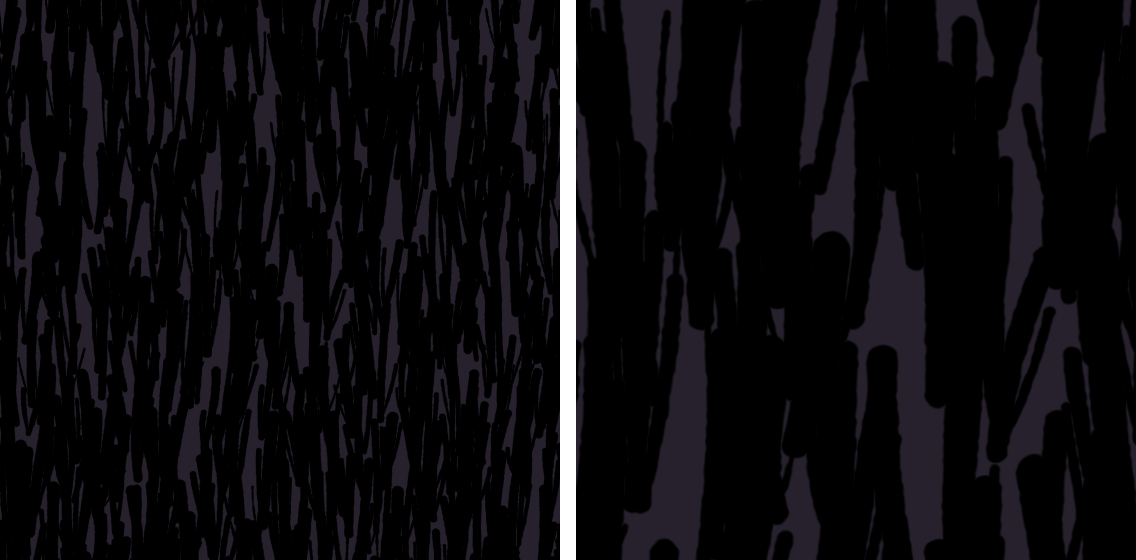
Left, the full canvas; right, a detail of the centre.
Give the GLSL for this pattern, as a Shadertoy shader.

```glsl
// Dense, nearly vertical ink scribbles over a dark violet ground.
// Jittered grids scatter bent brush strokes, each with a thinner return
// stroke rising from its foot; noise roughens the ink outline.

const vec3 GROUND = vec3(0.150, 0.128, 0.178);
const vec3 INK = vec3(0.0);

const int LAYERS = 3;                                  // overlapping grids
const vec2 CELL = vec2(0.05, 0.14);                    // one scribble per cell
const vec2 LAYER_SHIFT = vec2(0.37, 0.61);             // in cells
const vec2 HALF_LENGTH = vec2(0.055, 0.105);           // min, max
const vec2 HALF_WIDTH = vec2(0.0050, 0.0105);          // main stroke
const vec2 RETURN_HALF_WIDTH = vec2(0.0018, 0.0055);   // return stroke
const vec2 RETURN_HEIGHT = vec2(0.45, 0.95);           // share of main stroke
const vec2 RETURN_SPREAD = vec2(0.008, 0.026);         // sideways reach
const float LEAN = 0.014;                              // half sideways drift
const float LEAN_BIAS = 0.002;                         // slight lean to the right
const float BEND = 0.006;
const float ROUGHNESS = 0.0013;
const float GRAIN = 0.0011;
const float MIN_SOFTNESS = 0.0010;

uint mixBits(uint x) {
    x ^= x >> 16;
    x *= 0x7feb352du;
    x ^= x >> 15;
    x *= 0x846ca68bu;
    return x ^ (x >> 16);
}

// Four random values in 0..1 for a cell and a stream number
vec4 hash4(ivec2 cell, int stream) {
    uint h = mixBits(uint(cell.x) + mixBits(uint(cell.y) + mixBits(uint(stream) + 17u)));
    uvec4 r;
    for (int i = 0; i < 4; i++) {
        h = mixBits(h + 977u);
        r[i] = h >> 8;
    }
    return vec4(r) / 16777216.0;
}

float valueNoise(vec2 p) {
    ivec2 c = ivec2(floor(p));
    vec2 f = fract(p);
    f = f * f * (3.0 - 2.0 * f);
    float low = mix(hash4(c, 99).x, hash4(c + ivec2(1, 0), 99).x, f.x);
    float high = mix(hash4(c + ivec2(0, 1), 99).x, hash4(c + ivec2(1, 1), 99).x, f.x);
    return mix(low, high, f.y);
}

// Distance to a bent stroke whose head lies above its foot
float strokeDistance(vec2 p, vec2 foot, vec2 head, float bend, float halfWidth) {
    float t = clamp((p.y - foot.y) / (head.y - foot.y), 0.0, 1.0);
    vec2 axis = mix(foot, head, t);
    axis.x += 4.0 * bend * t * (1.0 - t);
    return length(p - axis) - halfWidth * mix(0.88, 1.12, t);
}

// A main stroke and its return, relative to the scribble centre
float scribbleDistance(vec2 p, vec4 shape, vec4 back) {
    float halfLength = mix(HALF_LENGTH.x, HALF_LENGTH.y, shape.x);
    float drift = LEAN * (2.0 * shape.y - 1.0) + LEAN_BIAS;
    vec2 head = vec2(drift, halfLength);
    vec2 foot = -head;
    float bend = BEND * (2.0 * shape.z - 1.0);
    float d = strokeDistance(p, foot, head, bend, mix(HALF_WIDTH.x, HALF_WIDTH.y, shape.w));

    float side = back.x < 0.5 ? -1.0 : 1.0;
    float rise = mix(RETURN_HEIGHT.x, RETURN_HEIGHT.y, back.y);
    vec2 tip = mix(foot, head, rise);
    tip.x += side * mix(RETURN_SPREAD.x, RETURN_SPREAD.y, back.z);
    float thin = mix(RETURN_HALF_WIDTH.x, RETURN_HALF_WIDTH.y, back.w);
    return min(d, strokeDistance(p, foot, tip, side * BEND * 0.5, thin));
}

// Nearest ink over all layers and neighbouring cells
float inkDistance(vec2 p) {
    float d = 1.0;
    for (int layer = 0; layer < LAYERS; layer++) {
        vec2 q = p / CELL + float(layer) * LAYER_SHIFT;
        ivec2 home = ivec2(floor(q));
        for (int y = -1; y <= 1; y++) {
            for (int x = -1; x <= 1; x++) {
                ivec2 cell = home + ivec2(x, y);
                vec2 jitter = hash4(cell, 3 * layer).xy;
                vec2 local = (q - vec2(cell) - jitter) * CELL;
                vec4 shape = hash4(cell, 3 * layer + 1);
                vec4 back = hash4(cell, 3 * layer + 2);
                d = min(d, scribbleDistance(local, shape, back));
            }
        }
    }
    return d;
}

void mainImage(out vec4 fragColor, in vec2 fragCoord) {
    vec2 p = fragCoord / iResolution.y;

    // Slow wobble plus fine dry-brush raggedness
    float d = inkDistance(p);
    d += ROUGHNESS * (valueNoise(p * vec2(70.0, 60.0)) - 0.5);
    d += GRAIN * (valueNoise(p * vec2(160.0, 260.0)) - 0.5);

    float softness = max(MIN_SOFTNESS, 0.75 / iResolution.y);
    float gap = smoothstep(-softness, softness, d);
    fragColor = vec4(mix(INK, GROUND, gap), 1.0);
}
```
